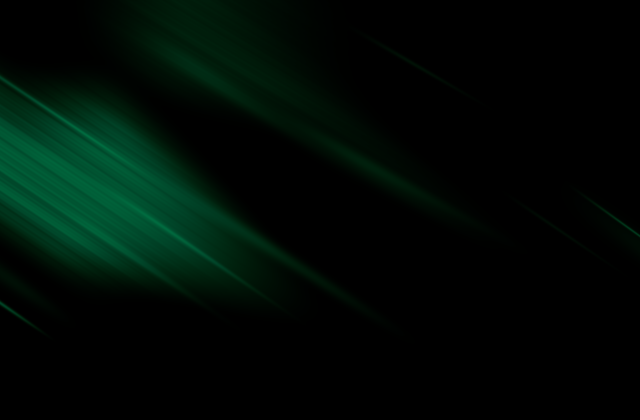
Give the GLSL for this background, as a WebGL 2 fragment shader.

```glsl
#version 300 es
precision highp float;

uniform vec2 u_resolution;
out vec4 fragColor;

// Signed vertical distance from a slanted line crossing x = 0 at y = 0.
float laneOf(vec2 p, float slope) {
    return p.y - slope * p.x;
}

float bell(float x, float centre, float width) {
    float d = (x - centre) / width;
    return exp(-d * d);
}

// Full near the start, gone at 'end'.
float fadeOut(float x, float start, float end) {
    return 1.0 - smoothstep(start, end, x);
}

// Brushed grain: layered sines across the lanes, drifting slowly along them.
float fibers(float lane, float along, float seed) {
    float sum = 0.0;
    float frequency = 55.0;
    float weight = 0.3;
    for (int i = 0; i < 6; i++) {
        float phase = seed * float(i + 1) + 1.3 * sin(along * 2.0 + float(i));
        sum += weight * sin(lane * frequency + phase + 1.5 * sin(lane * 23.0 + seed));
        frequency *= 1.63;
        weight *= 0.86;
    }
    return sum;
}

// Thin tapered ray; 'rise' is the share of its length spent brightening.
float ray(vec2 p, vec2 start, float slope, float span, float width, float rise) {
    vec2 q = p - start;
    float t = q.x / span;
    float taper = smoothstep(0.0, rise, t) * fadeOut(t, 0.4, 1.0);
    return bell(laneOf(q, slope), 0.0, width * (1.1 - 0.5 * clamp(t, 0.0, 1.0))) * taper;
}

// Broad bright beam entering from the left edge.
float mainBeam(vec2 p) {
    float lane = laneOf(p, 0.67);
    float reach = 0.2 + 0.58 * bell(lane, 0.225, 0.23);
    float top = 0.11 - 0.16 * smoothstep(0.0, 0.32, p.x);
    float body = smoothstep(top, top + 0.25, lane) * fadeOut(lane, 0.42, 0.6);
    float grain = 1.0 + 0.24 * fibers(lane, p.x, 2.1) * fadeOut(p.x, 0.0, 0.8);
    return 0.335 * body * grain * fadeOut(p.x, 0.35 * reach, reach);
}

// Dim wide veil falling from the top edge.
float upperVeil(vec2 p) {
    float lane = laneOf(p, 0.6);
    float reach = 0.87 + 0.43 * bell(lane, -0.15, 0.09);
    float bottom = 0.04 - 0.12 * smoothstep(0.3, 0.8, p.x);
    float body = smoothstep(-0.6, -0.38, lane) * fadeOut(lane, bottom - 0.15, bottom);
    float grain = 1.0 + 0.16 * fibers(lane, p.x, 4.7);
    float ends = smoothstep(0.16, 0.46, p.x) * fadeOut(p.x, 0.4 * reach, reach);
    return 0.115 * body * grain * ends;
}

float rays(vec2 p) {
    float light = 0.0;
    // Edges of the main beam
    light += 0.17 * ray(p, vec2(-0.1, 0.117), 0.67, 0.5, 0.006, 0.1);
    light += 0.15 * ray(p, vec2(0.15, 0.375), 0.69, 0.6, 0.008, 0.5);
    light += 0.13 * ray(p, vec2(0.3, 0.37), 0.645, 0.72, 0.022, 0.5);
    light += 0.08 * ray(p, vec2(0.1, 0.46), 0.69, 0.5, 0.012, 0.4);
    // Folds of the upper veil
    light += 0.07 * ray(p, vec2(0.28, 0.045), 0.65, 0.6, 0.025, 0.4);
    light += 0.09 * ray(p, vec2(0.55, 0.21), 0.555, 0.74, 0.02, 0.5);
    light += 0.05 * ray(p, vec2(0.65, 0.285), 0.57, 0.57, 0.025, 0.4);
    light += 0.07 * ray(p, vec2(0.8, 0.045), 0.58, 0.4, 0.006, 0.5);
    // Sparks at the lower left and right edges
    light += 0.26 * ray(p, vec2(-0.1, 0.652), 0.69, 0.24, 0.006, 0.2);
    light += 0.06 * ray(p, vec2(-0.1, 0.58), 0.69, 0.3, 0.025, 0.2);
    light += 0.2 * ray(p, vec2(1.34, 0.43), 0.72, 0.36, 0.004, 0.5);
    light += 0.05 * ray(p, vec2(1.3, 0.43), 0.7, 0.5, 0.035, 0.6);
    light += 0.05 * ray(p, vec2(1.18, 0.445), 0.68, 0.34, 0.005, 0.4);
    return light;
}

// Black through deep green to a cooler emerald.
vec3 emerald(float light) {
    float coolness = mix(0.3, 0.59, smoothstep(0.02, 0.28, light));
    return vec3(0.0, light, light * coolness);
}

void main() {
    // Height is one unit; y runs downward from the top edge.
    vec2 p = gl_FragCoord.xy / u_resolution.y;
    p.y = 1.0 - p.y;
    float light = mainBeam(p) + upperVeil(p) + rays(p);
    fragColor = vec4(emerald(clamp(light, 0.0, 1.0)), 1.0);
}
```
